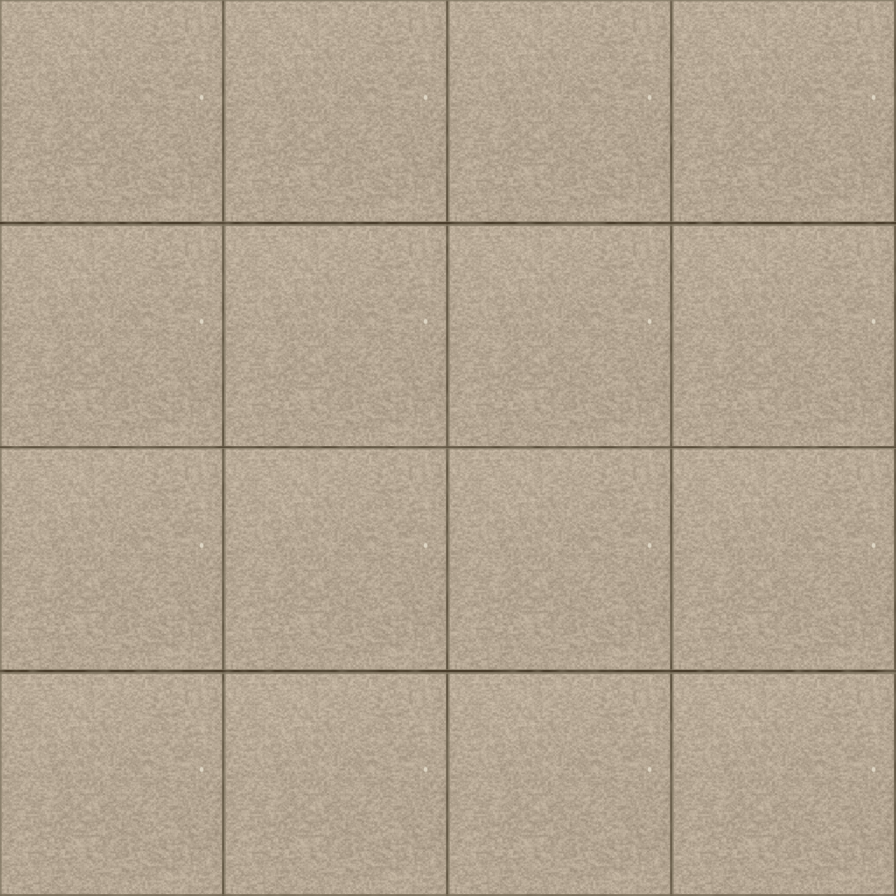
A WebGL 2 fragment shader for this texture:

```glsl
#version 300 es
precision highp float;
// Square sandstone-coloured pavers in a 4 by 4 grid with thin dark joints.
// Wrapping value noise gives each paver its grain; joints are lines of
// box-filtered width, heavier on every other row, with worn dark gaps.

uniform vec2 u_resolution;
out vec4 fragColor;

const float TILES = 4.0;
const float TAU = 6.2831853;
const vec3 STONE = vec3(0.712, 0.655, 0.579);
const vec3 JOINT = vec3(0.51, 0.47, 0.39);
const vec3 GAP = vec3(0.29, 0.24, 0.17);
const vec3 CHIP = vec3(0.89, 0.86, 0.79);

float hash(vec2 cell, float seed) {
    uvec2 q = uvec2(cell);
    uint h = q.x * 1597u + q.y * 51749u + uint(seed) * 7919u;
    h = (h ^ (h >> 15)) * 739391u;
    h = (h ^ (h >> 13)) * 277803u;
    h ^= h >> 16;
    return float(h & 65535u) / 65535.0;
}

// Value noise that repeats after period cells.
float noise(vec2 p, vec2 period, float seed) {
    vec2 i = floor(p);
    vec2 f = p - i;
    f = f * f * (3.0 - 2.0 * f);
    vec2 a = mod(i, period);
    vec2 b = mod(i + 1.0, period);
    float low = mix(hash(a, seed), hash(vec2(b.x, a.y), seed), f.x);
    float high = mix(hash(vec2(a.x, b.y), seed), hash(b, seed), f.x);
    return mix(low, high, f.y);
}

// Noise of the given cell counts across a unit square, centred on zero.
float layer(vec2 p, vec2 cells, float seed) {
    return noise(p * cells, cells, seed) - 0.5;
}

// Share of one pixel covered by a line of the given half width.
float lineCover(float d, float halfWidth, float pixel) {
    float right = min(d + 0.5 * pixel, halfWidth);
    float left = max(d - 0.5 * pixel, -halfWidth);
    return clamp((right - left) / pixel, 0.0, 1.0);
}

// Brightness of the stone at p inside one paver.
float stoneShade(vec2 p) {
    float grain = 0.105 * layer(p, vec2(84.0, 108.0), 1.0)
                + 0.055 * (hash(floor(p * 128.0), 2.0) - 0.5);
    float streaks = 0.035 * layer(p, vec2(30.0, 80.0), 3.0);
    float mottle = 0.010 * layer(p, vec2(7.0), 4.0);
    float slope = 0.011 * cos(TAU * 0.7 * (1.0 - p.y)) + 0.008 * (0.5 - p.x);
    return grain + streaks * (1.2 - p.y) + mottle + slope;
}

// Small pale chip of the given radius.
float chipCover(vec2 p, vec2 centre, float radius, float pixel) {
    float d = length((p - centre) * vec2(1.2, 0.9));
    return 1.0 - smoothstep(radius - pixel, radius + pixel, d);
}

// Lays one joint over the colour: soft shoulders, then the offset dark gap.
vec3 addJoint(vec3 base, float d, float offset, float shoulder, float gap, float wear, float pixel) {
    vec3 color = mix(base, JOINT, 0.8 * lineCover(d - 0.3 * offset, shoulder, pixel));
    return mix(color, GAP, wear * lineCover(d - offset, gap, pixel));
}

void main() {
    vec2 uv = gl_FragCoord.xy / u_resolution;
    vec2 pixel = 1.0 / u_resolution;
    vec2 grid = uv * TILES;
    vec2 local = fract(grid);
    vec2 edge = floor(grid + 0.5);
    vec2 d = (grid - edge) / TILES;

    // Stone face, the same grain on every paver
    vec3 color = STONE + stoneShade(local) * vec3(1.0, 1.0, 0.97);
    float chip = chipCover(local, vec2(0.90, 0.565), 0.010, pixel.x * TILES);
    color = mix(color, CHIP, 0.9 * chip);

    // Pale rim along the upper edge of each paver
    color += 0.02 * lineCover(d.y + 0.0035, 0.0010, pixel.y);

    // Upright joints
    float wearX = 0.62 + 0.4 * layer(uv, vec2(4.0, 90.0), 5.0);
    color = addJoint(color, d.x, -0.0010, 0.0021, 0.0008, wearX, pixel.x);

    // Level joints, heavier on odd rows and faint along the outer edge
    float heavy = mod(edge.y, 2.0);
    float outer = 1.0 - step(0.5, mod(edge.y, TILES));
    float wearY = 0.7 + 0.15 * heavy + 0.6 * layer(uv, vec2(110.0, 4.0), 6.0);
    wearY = clamp(wearY, 0.0, 1.0) * (1.0 - 0.65 * outer);
    float shoulder = mix(0.0018, 0.0027, heavy);
    float gap = mix(0.0008, 0.0013, heavy);
    color = addJoint(color, d.y, 0.0010, shoulder, gap, wearY, pixel.y);

    fragColor = vec4(clamp(color, 0.0, 1.0), 1.0);
}
```
